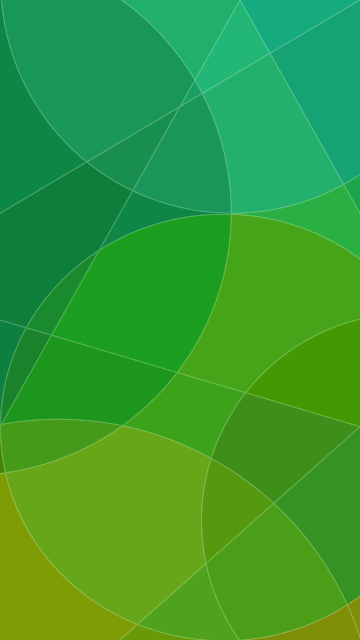
This background is drawn by a WebGL 1 fragment shader. Its source:

```glsl
precision highp float;

uniform vec2 u_resolution;

// Signed distances, positive inside the disc or left of the line
float disc(vec2 p, vec2 center, vec2 radius) {
    return (1.0 - length((p - center) / radius)) * radius.y;
}

float side(vec2 p, vec2 a, vec2 b) {
    vec2 dir = normalize(b - a);
    return dir.x * (p.y - a.y) - dir.y * (p.x - a.x);
}

float fill(float dist, float pixel) {
    return smoothstep(-0.5 * pixel, 0.5 * pixel, dist);
}

// Thin pale seam along a zero contour
float seam(float dist, float pixel) {
    float width = max(0.021, 0.7 * pixel);
    return (1.0 - smoothstep(0.2 * width, 1.3 * width, abs(dist))) * 0.27;
}

void main() {
    // The canvas spans 9 by 16 units
    vec2 p = gl_FragCoord.xy / u_resolution * vec2(9.0, 16.0);
    float pixel = 16.0 / u_resolution.y;

    // Overlapping discs
    float leftDist = disc(p, vec2(-0.77, 10.67), vec2(6.55));
    float topDist = disc(p, vec2(5.80, 16.45), vec2(5.78));
    float middleDist = disc(p, vec2(5.583, 5.313), vec2(5.573, 5.333));
    float rightDist = disc(p, vec2(10.23, 2.98), vec2(5.19));
    float bottomDist = disc(p, vec2(1.46, -2.42), vec2(7.94));

    // Straight folds
    float steepDist = side(p, vec2(0.0, 5.333), vec2(6.0, 16.0));
    float cornerDist = side(p, vec2(6.0, 16.0), vec2(9.0, 10.667));
    float risingDist = side(p, vec2(0.0, 10.667), vec2(9.0, 16.0));
    float fallingDist = side(p, vec2(9.0, 5.333), vec2(0.0, 8.0));
    float lowerDist = side(p, vec2(9.0, 5.333), vec2(3.0, 0.0));

    float left = fill(leftDist, pixel);
    float top = fill(topDist, pixel);
    float middle = fill(middleDist, pixel);
    float right = fill(rightDist, pixel);
    float bottom = fill(bottomDist, pixel);
    float steep = fill(steepDist, pixel);
    float falling = fill(fallingDist, pixel);
    float lower = fill(lowerDist, pixel);

    // Teal upper part, colours in steps of 1/255
    vec3 teal = mix(vec3(42.0, 175.0, 66.0), vec3(35.0, 175.0, 108.0), top);
    vec3 shade = mix(vec3(14.0, 134.0, 70.0), vec3(26.0, 150.0, 90.0), top);
    teal = mix(teal, shade, left);
    teal += steep * vec3(-1.0, -7.0, -11.0);
    teal += fill(risingDist, pixel) * vec3(-1.0, 8.0, 10.0);
    teal += fill(cornerDist, pixel) * vec3(-13.0, -12.0, 8.0);
    teal += falling * vec3(0.0, 0.0, 6.0);

    // Olive corners
    vec3 olive = mix(vec3(126.0, 157.0, 5.0), vec3(66.0, 134.0, 8.0), left);
    olive += lower * mix(vec3(-22.0, -4.0, 4.0), vec3(2.0, -14.0, 3.0), right);

    // Green middle disc and the layers over it
    vec3 green = mix(vec3(70.0, 164.0, 24.0), vec3(28.0, 158.0, 32.0), left);
    green = mix(green, vec3(68.0, 152.0, 4.0), right);
    green += steep * vec3(-2.0, -20.0, 14.0);
    green += falling * mix(vec3(-10.0, -2.0, 2.0), vec3(-6.0, -10.0, 22.0), right);
    green += falling * left * vec3(10.0, -6.0, -6.0);
    green += bottom * mix(vec3(42.0, 4.0, -2.0), vec3(22.0, 11.0, -12.0), right);
    green += lower * mix(vec3(-22.0, -4.0, 4.0), vec3(-9.0, 5.0, 9.0), right);

    vec3 color = mix(teal, olive, max(bottom, right));
    color = mix(color, green, middle) / 255.0;

    // Seams
    float seams = max(seam(leftDist, pixel), seam(topDist, pixel));
    seams = max(seams, max(seam(middleDist, pixel), seam(rightDist, pixel)));
    seams = max(seams, max(seam(bottomDist, pixel), seam(steepDist, pixel)));
    seams = max(seams, max(seam(cornerDist, pixel), seam(risingDist, pixel)));
    seams = max(seams, max(seam(fallingDist, pixel), seam(lowerDist, pixel)));
    color = mix(color, vec3(0.85, 0.95, 0.8), seams);

    gl_FragColor = vec4(clamp(color, 0.0, 1.0), 1.0);
}
```
